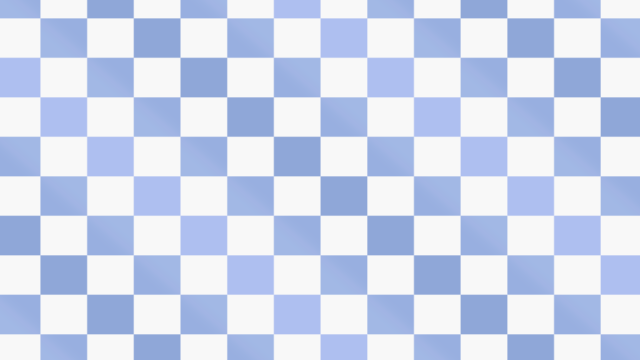
Give the GLSL for this pattern, as a Shadertoy shader.

```glsl
// A checkerboard of white and blue cells. The blues cycle along the diagonal:
// flat dark, soft gradient, flat light, soft gradient. Each cell's shade comes
// from its column minus its row, and edges blend by distance to the cell border.

#define CELL_SIZE   vec2(0.1297, 0.1097)  // in canvas heights
#define GRID_START  vec2(0.1123, 0.0509)  // from the upper left corner
#define EDGE_SOFT   0.0042                // full width of an edge blend
#define SHADE_CYCLE 8.0                   // columns per cycle of shades
#define STREAK      0.35                  // strength of the diagonal streak
#define WHITE       vec3(0.972, 0.972, 0.972)
#define DARK_BLUE   vec3(0.561, 0.655, 0.848)
#define LIGHT_BLUE  vec3(0.684, 0.749, 0.940)
#define MID_DARK    vec3(0.597, 0.686, 0.878)
#define MID_LIGHT   vec3(0.634, 0.722, 0.898)
#define LAVENDER    vec3(0.656, 0.706, 0.900)

// Gradient across the diagonal; side runs from -1 (dark) to 1 (light)
vec3 gradientBlue(float side) {
    vec3 color = mix(MID_DARK, MID_LIGHT, smoothstep(-0.45, 0.45, side));
    float streak = exp(-pow((side - 0.08) / 0.13, 2.0));
    return mix(color, LAVENDER, STREAK * streak);
}

// Shade of a blue cell; local is the position inside it, y pointing down
vec3 cellBlue(vec2 cell, vec2 local) {
    float phase = mod(cell.x - cell.y + 0.5, SHADE_CYCLE);
    float diagonal = local.x - local.y;
    if (phase < 1.0) return gradientBlue(-diagonal);
    if (phase < 3.0) return DARK_BLUE;
    if (phase < 5.0) return gradientBlue(diagonal);
    return LIGHT_BLUE;
}

void mainImage(out vec4 fragColor, in vec2 fragCoord) {
    // Grid coordinates, with rows counted downward
    vec2 point = vec2(fragCoord.x, iResolution.y - fragCoord.y) / iResolution.y;
    vec2 grid = (point - GRID_START) / CELL_SIZE;
    vec2 cell = floor(grid);
    vec2 local = grid - cell;

    // Checker coverage: each axis fades to zero at its cell borders
    vec2 border = min(local, 1.0 - local) * CELL_SIZE;
    float blend = max(EDGE_SOFT, 1.2 / iResolution.y);
    vec2 inside = clamp(2.0 * border / blend, 0.0, 1.0);
    bool isWhite = mod(cell.x + cell.y, 2.0) > 0.5;
    float coverage = 0.5 + (isWhite ? -0.5 : 0.5) * inside.x * inside.y;

    // A white cell borrows the blue of the neighbor across its nearest edge
    if (isWhite) {
        vec2 toward = sign(local - 0.5);
        cell += border.x < border.y ? vec2(toward.x, 0.0) : vec2(0.0, toward.y);
    }
    vec3 blue = cellBlue(cell, clamp(grid - cell, 0.0, 1.0));

    fragColor = vec4(mix(WHITE, blue, coverage), 1.0);
}
```
